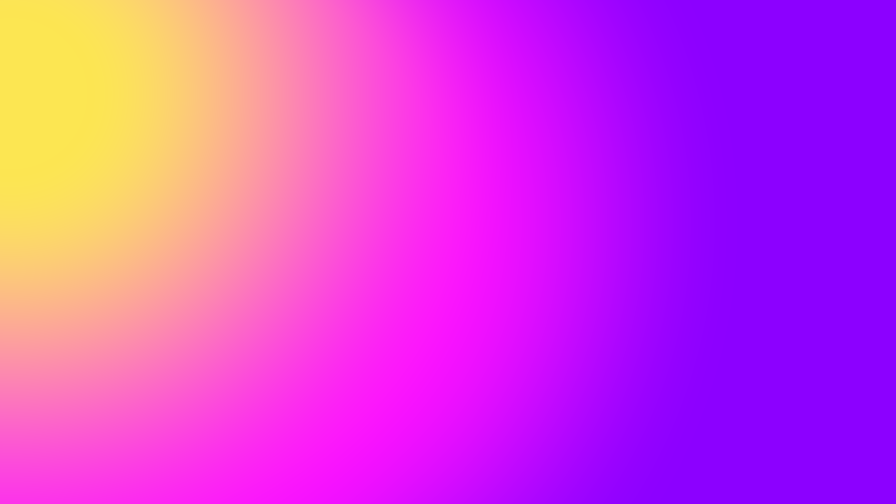
Give the GLSL for this background, as a WebGL 1 fragment shader.

```glsl
precision highp float;
// Soft gradient: a yellow corner glow melting through magenta into violet.

uniform vec2 u_resolution;

// Positions and lengths are in canvas heights, origin at the lower left.
#define GLOW_CENTER   vec2(0.023, 0.814)
#define GLOW_INNER    0.15
#define GLOW_OUTER    1.035
#define BLUE_CURVE    0.75
#define VIOLET_CENTER vec2(0.395, 0.558)
#define VIOLET_INNER  0.47
#define VIOLET_OUTER  1.085
#define YELLOW        vec3(0.99, 0.90, 0.32)
#define MAGENTA       vec3(0.99, 0.07, 1.00)
#define VIOLET        vec3(0.55, 0.00, 1.00)

// Smooth radial ramp: 0 inside the inner radius, 1 beyond the outer one.
float radialRamp(vec2 point, vec2 center, float inner, float outer) {
    return smoothstep(inner, outer, distance(point, center));
}

void main() {
    vec2 point = gl_FragCoord.xy / u_resolution.y;
    // Keep the composition spanning the width at other aspect ratios.
    point.x *= (16.0 / 9.0) * u_resolution.y / u_resolution.x;

    // Yellow glow; blue rises earlier than green falls, giving a peach band.
    float glowFade = radialRamp(point, GLOW_CENTER, GLOW_INNER, GLOW_OUTER);
    vec3 channelFade = vec3(glowFade, glowFade, pow(glowFade, BLUE_CURVE));
    vec3 color = mix(YELLOW, MAGENTA, channelFade);

    // Violet closes in around the curved magenta ridge.
    float violetAmount = radialRamp(point, VIOLET_CENTER, VIOLET_INNER, VIOLET_OUTER);
    // Hold violet back on the left, where the glow keeps its warm colors.
    violetAmount *= smoothstep(0.30, 0.85, point.x);
    color = mix(color, VIOLET, violetAmount);

    gl_FragColor = vec4(color, 1.0);
}
```
